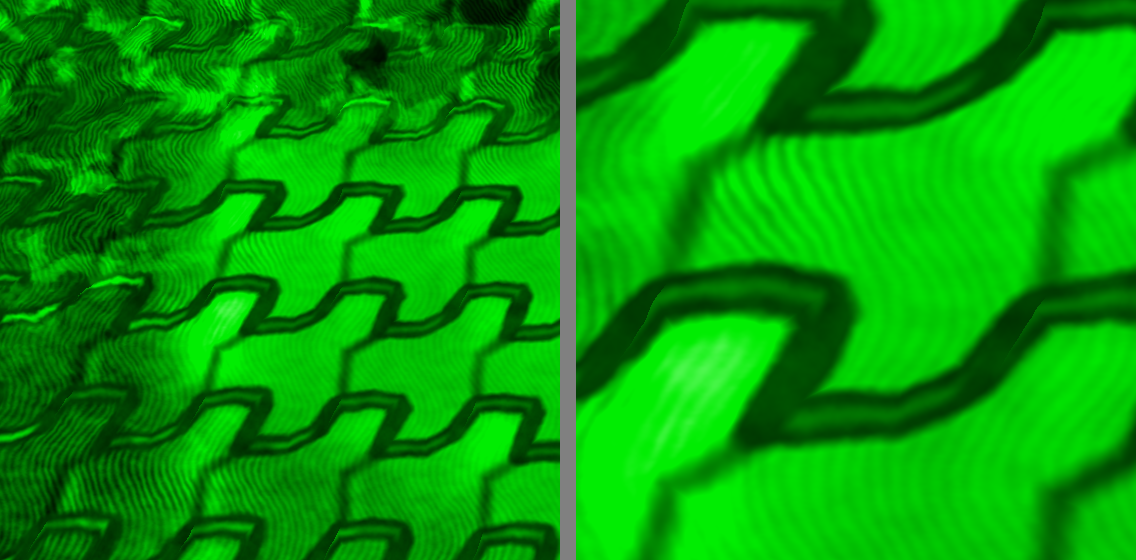
Left: the whole. Right: its middle third, enlarged.
Write a three.js fragment shader that draws this pattern.

```glsl
varying vec2 vUv;

float hash(vec2 p) {
  return fract(sin(dot(p, vec2(127.1, 311.7))) * 43758.5453);
}

float noise(vec2 p) {
  vec2 i = floor(p), f = fract(p);
  f = f * f * (3.0 - 2.0 * f);
  return mix(mix(hash(i), hash(i + vec2(1.0, 0.0)), f.x),
             mix(hash(i + vec2(0.0, 1.0)), hash(i + 1.0), f.x), f.y);
}

float fbm(vec2 p) {
  float sum = 0.0, amp = 0.53;
  for (int i = 0; i < 4; i++) {
    sum += amp * noise(p);
    p = p * 2.1 + 7.3;
    amp *= 0.5;
  }
  return sum;
}

float segment(vec2 p, vec2 a, vec2 b) {
  vec2 d = b - a;
  return length(p - a - d * clamp(dot(p - a, d) / dot(d, d), 0.0, 1.0));
}

// Tile rim: arched cap, steep side, then a shallow lip rising to the next cap
float rimDistance(vec2 p) {
  float d = segment(p, vec2(-0.23, 0.02), vec2(-0.02, 0.06));
  d = min(d, segment(p, vec2(-0.02, 0.06), vec2(0.18, 0.04)));
  d = min(d, segment(p, vec2(0.18, 0.04), vec2(0.24, -0.04)));
  d = min(d, segment(p, vec2(0.24, -0.04), vec2(0.25, -0.35)));
  d = min(d, segment(p, vec2(0.25, -0.35), vec2(0.57, -0.32)));
  d = min(d, segment(p, vec2(0.57, -0.32), vec2(0.72, -0.2)));
  d = min(d, segment(p, vec2(0.72, -0.2), vec2(0.77, 0.02)));
  d = min(d, segment(p, vec2(-0.28, -0.2), vec2(-0.23, 0.02)));
  return min(d, segment(p, vec2(0.77, 0.02), vec2(0.98, 0.06)));
}

// Sheared position within a column, starting at the left end of its cap
vec2 rimSpace(float u, float d) {
  return vec2(fract(u - 0.46 * d + 0.23) - 0.23, d);
}

void main() {
  vec2 q = vUv;
  float cloud = fbm(q * 5.0 + 3.0);

  // Broad light: bright right of centre, dull at the left, top and bottom
  float lit = smoothstep(0.17, 0.5, q.x + 0.25 * (cloud - 0.5) + 0.12 * (0.5 - q.y));
  lit *= smoothstep(0.88, 0.7, q.y + 0.25 * (cloud - 0.5));
  lit *= mix(0.45, 1.0, smoothstep(0.06, 0.28, q.y + 0.4 * (q.x - 0.65)));
  float dull = 1.0 - lit;
  float glare = exp(-pow((q.x - 0.38 - 0.1 * (q.y - 0.5)) * 9.0, 2.0));
  glare += exp(-pow((q.x - 0.95) * 9.0, 2.0)) * smoothstep(0.6, 0.8, q.y);

  // Perspective: columns narrow and rows close up towards the top
  vec2 warp = vec2(fbm(q * 22.0), fbm(q * 22.0 + 40.0)) - 0.5;
  q += warp * (0.009 + 0.02 * dull * smoothstep(0.35, 0.9, q.y + 0.3 - 0.4 * q.x));
  float down = 1.0 - q.y - 0.025 * (q.x - 0.66);
  float colWidth = 0.1823 + 0.0814 * down;
  float u = (q.x - 0.6576) / colWidth;
  float v = (1.0 / colWidth - 3.84) / 0.304;
  float above = fract(v), below = above - 1.0;

  vec2 rimAbove = rimSpace(u, above), rimBelow = rimSpace(u, below);
  float distAbove = rimDistance(rimAbove), distBelow = rimDistance(rimBelow);
  float rim = min(distAbove, distBelow);
  float along = distAbove < distBelow ? rimAbove.x : rimBelow.x;
  float wear = hash(vec2(floor(u - 0.46 * below + 0.5), ceil(v)));

  // Clay body with mottling and a rounded barrel under each cap
  float g = mix(0.4, 0.78, lit) + 0.25 * (cloud - 0.5);
  g += (fbm(q * vec2(45.0, 65.0)) - 0.5) * mix(0.12, 0.3, dull);
  float ridgeX = fract(rimBelow.x + 0.5) - 0.5;
  float barrel = exp(-pow((ridgeX - 0.02) / 0.18, 2.0));
  barrel *= smoothstep(-0.85, -0.2, below) * smoothstep(0.0, -0.14, below);
  g += barrel * (0.15 * lit + 0.3 * glare + 0.12 * (wear - 0.4));
  g += 0.14 * glare * smoothstep(0.4, 0.6, fbm(q * 8.0 + 50.0));

  // Fine contour ripples that follow the S bend
  float flow = u - 0.1 * sin(6.2832 * (v + 0.25));
  float ripple = sin(115.0 * flow + 9.0 * fbm(vec2(u, v) * 2.5) + 12.0 * dull * cloud);
  float streaks = smoothstep(0.45, 0.7, fbm(q * 7.0 + 20.0));
  g += ripple * (0.02 + 0.03 * dull + 0.13 * streaks * max(glare, 0.4 * dull));

  // Soft side joint between neighbouring pans, with a lit edge beside it
  vec2 joint = vec2(fract(u + 0.5) - 0.5, below);
  float seam = min(segment(joint, vec2(0.1, -0.38), vec2(-0.16, -0.55)),
                   segment(joint, vec2(-0.16, -0.55), vec2(-0.19, -0.9)));
  g *= 1.0 - (0.25 + 0.4 * fbm(q * 18.0)) * smoothstep(0.085, 0.0, seam);
  float edgeGlow = smoothstep(0.1, 0.0, abs(joint.x + 0.08))
                 * smoothstep(-0.95, -0.8, below) * smoothstep(-0.5, -0.65, below);
  g += 0.22 * edgeGlow * dull;

  // Rim: twin dark lines on cap and lip, solid shadow on the steep parts
  float steep = smoothstep(0.08, 0.03, abs(along - 0.25)) + smoothstep(0.1, 0.03, abs(along - 0.75));
  float face = smoothstep(0.11, 0.055, rim + 0.03 * (fbm(q * 30.0) - 0.5));
  float core = smoothstep(0.05, 0.0, rim) * (1.0 - min(steep, 1.0));
  float gloss = dull * smoothstep(0.4, 0.65, fbm(q * 9.0 + 11.0));
  float rimTone = 0.21 + core * (0.2 + 0.45 * gloss) + 0.2 * (fbm(q * 40.0) - 0.45);
  g = mix(g, rimTone, face * (0.92 - 0.25 * dull * smoothstep(0.5, 0.8, q.y)));

  // Soot and worn bright chips on the upper rows
  float soot = smoothstep(0.5, 0.68, fbm(q * 9.0 + 31.0))
             * smoothstep(0.72, 0.9, vUv.y) * smoothstep(0.5, 0.65, vUv.x);
  float chips = smoothstep(0.52, 0.75, fbm(q * vec2(17.0, 21.0) + 5.0));
  g += 0.4 * chips * dull * smoothstep(0.5, 0.9, vUv.y + 0.3 - 0.5 * vUv.x);
  g *= 1.0 - 0.75 * soot;

  float glint = 0.6 * smoothstep(1.1, 1.35, g);
  g = clamp(g, 0.04, 0.93);
  gl_FragColor = vec4(mix(vec3(0.005, 1.0, 0.01) * g, vec3(0.6, 1.0, 0.6), glint), 1.0);
}
```
